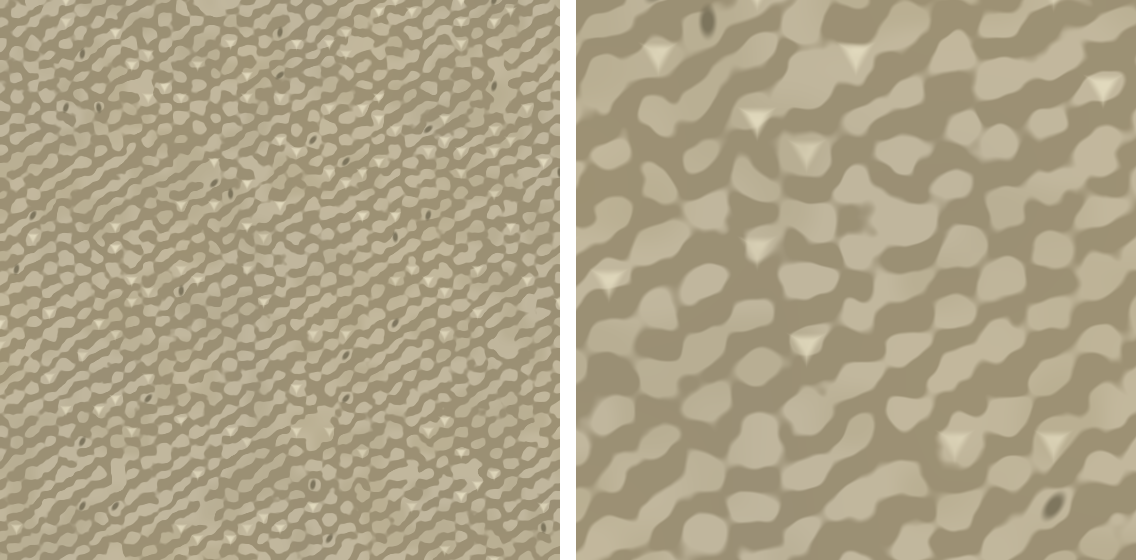
Left: the whole. Right: its middle third, enlarged.
A three.js fragment shader for this texture:

```glsl
// Irregular beige knit: staggered slanted stitches with pale glints and dark flecks.
#define GRID vec2(34.0, 26.0)   // stitch columns and rows across the canvas
#define SLANT 0.62              // weight of the rising diagonal
#define COLUMN_GAP 0.22         // strength of the gaps between columns
#define ROUGHNESS 1.05          // raggedness of the stitch outlines
#define WARP 0.38               // wander of the stitches, in cells
#define COVER 0.02              // bias towards the light yarn
#define EDGE 0.23               // softness of the outlines
#define GLINT_CHANCE 0.11
#define FLECK_CHANCE 0.025

varying vec2 vUv;

const vec3 SHADOW = vec3(0.61, 0.565, 0.455);
const vec3 YARN = vec3(0.725, 0.685, 0.575);
const vec3 YARN_PALE = vec3(0.757, 0.717, 0.615);
const vec3 GLINT = vec3(0.89, 0.86, 0.75);
const vec3 FLECK = vec3(0.43, 0.40, 0.31);
const float PI = 3.14159;

float hash(vec2 p) {
  return fract(sin(dot(p, vec2(127.1, 311.7))) * 43758.5453);
}

float noise(vec2 p) {
  vec2 i = floor(p);
  vec2 f = fract(p);
  f = f * f * (3.0 - 2.0 * f);
  float low = mix(hash(i), hash(i + vec2(1.0, 0.0)), f.x);
  float high = mix(hash(i + vec2(0.0, 1.0)), hash(i + vec2(1.0, 1.0)), f.x);
  return mix(low, high, f.y);
}

// Height of the knit: positive on the yarn, negative in the gaps.
float stitchField(vec2 uv) {
  vec2 cell = uv * GRID;
  vec2 wander = vec2(noise(cell * 1.1 + 17.0), noise(cell * 1.1 + 53.0)) - 0.5;
  cell += WARP * wander;

  // Two crossing waves make the half-drop lattice; the rising one dominates.
  float a = PI * cell.x;
  float b = 2.0 * PI * cell.y;
  float slant = SLANT + 0.3 * (noise(uv * 16.0 + 5.0) - 0.5);
  float field = slant * cos(a - b) + (1.0 - slant) * cos(a + b);
  field += COLUMN_GAP * cos(2.0 * a);

  // Ragged outlines, and a few spots where the stitches fuse.
  float rough = noise(uv * vec2(72.0, 78.0) + 31.0) - 0.5;
  rough += 0.5 * (noise(uv * 125.0 + 71.0) - 0.5);
  float fused = smoothstep(0.86, 0.97, noise(uv * vec2(19.0, 13.0) + 9.0));
  return field + ROUGHNESS * rough + 1.6 * fused + COVER;
}

// Small triangle pointing down, measured from its centre.
float glintMask(vec2 p) {
  float d = max(p.y, 0.87 * abs(p.x) - 0.5 * p.y);
  return 1.0 - smoothstep(0.002, 0.0075, d);
}

// Short soft dash rising to the right.
float fleckMask(vec2 p, float angle) {
  vec2 axis = vec2(cos(angle), sin(angle));
  vec2 q = vec2(dot(p, axis), dot(p, vec2(-axis.y, axis.x)));
  return 1.0 - smoothstep(0.35, 1.0, length(q / vec2(0.0125, 0.0065)));
}

void main() {
  // Yarn over shadow, with gently varying paleness.
  float yarn = smoothstep(-EDGE, EDGE, stitchField(vUv));
  float pale = smoothstep(0.2, 0.65, noise(vUv * 24.0 + 3.0));
  vec3 color = mix(SHADOW, mix(YARN, YARN_PALE, pale), yarn);
  color += 0.012 * (noise(vUv * 9.0 + 41.0) - 0.5) * vec3(1.0, 0.6, -0.4);

  // Locate the stitch in its half-drop column.
  vec2 lattice = vUv * GRID;
  float column = floor(lattice.x + 0.5);
  lattice.y -= 0.5 * mod(column, 2.0);
  vec2 id = vec2(column, floor(lattice.y + 0.5));
  vec2 p = (lattice - id) / GRID;

  // Glints gather in loose groups on the stitches.
  float group = smoothstep(0.2, 0.8, noise(id * 0.22 + 13.0));
  float hasGlint = step(hash(id + 7.0), GLINT_CHANCE * 2.0 * group);
  float sparkle = 0.65 + 0.35 * hash(id + 29.0);
  float grain = 0.8 + 0.2 * noise(vUv * 190.0);
  color = mix(color, GLINT, hasGlint * sparkle * grain * glintMask(p));

  // Sparse dark flecks.
  float hasFleck = step(hash(id + 61.0), FLECK_CHANCE) * (1.0 - hasGlint);
  float angle = mix(0.6, 1.7, hash(id + 83.0));
  color = mix(color, FLECK, 0.8 * hasFleck * fleckMask(p, angle));

  gl_FragColor = vec4(color, 1.0);
}
```
